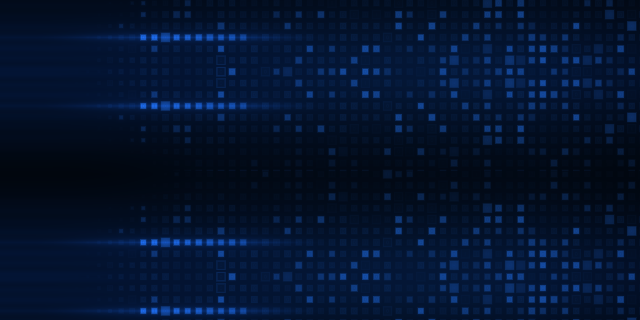
Write a WebGL 2 fragment shader that draws this background.

```glsl
#version 300 es
precision highp float;
uniform vec2 u_resolution;
out vec4 outColor;

float hash(vec2 p) {
  vec3 v = fract(p.xyx * vec3(0.1031, 0.103, 0.0973) + 0.37);
  v += dot(v, v.yzx + 33.33);
  return fract((v.x + v.y) * v.z * 7.31);
}

float box(vec2 p, vec2 halfSize) {
  vec2 d = abs(p) - halfSize;
  return max(d.x, d.y);
}

// Soft elliptical bump around a grid cell
float bump(vec2 p, vec2 center, vec2 radius) {
  vec2 d = (p - center) / radius;
  return exp(-dot(d, d));
}

void main() {
  vec2 p = gl_FragCoord.xy / u_resolution.y;

  // Fold the height twice: around the dark seam, then around each bright band
  float seam = abs(p.y - 0.4557);
  float fold = abs(seam - 0.3203);

  // Backdrop bands
  float band = exp(-pow(fold / 0.2, 2.0));
  vec3 color = mix(vec3(0.005, 0.03, 0.068), vec3(0.012, 0.074, 0.19), band);
  color += vec3(0.003, 0.014, 0.02) * band * exp(-pow((p.x - 1.3) / 0.5, 2.0));
  color *= 1.0 - 0.2 * smoothstep(1.6, 2.0, p.x);
  color *= 1.0 - 0.3 * smoothstep(0.2, 0.32, fold) * (1.0 - smoothstep(0.2, 0.7, p.x));

  // Faint horizontal motion lines on the left
  float lines = sin(fold * 190.0) + sin(fold * 83.0 + 2.0);
  color += vec3(0.0, 0.003, 0.01) * lines * band * (1.0 - smoothstep(0.1, 0.55, p.x));

  // Cell grid
  vec2 grid = vec2(p.x / 0.03469 + 0.09, fold / 0.0357);
  vec2 id = floor(grid + 0.5);
  vec2 cell = grid - id;
  float blur = max(0.05, 28.0 / u_resolution.y);
  float pick = hash(id + vec2(3.0, 17.0));
  float tone = hash(id + vec2(71.0, 29.0));
  float kind = hash(id + vec2(139.0, 53.0));

  // Chance and strength of lit cells
  float chance = 0.12 + 0.18 * smoothstep(22.0, 28.0, id.x);
  chance += 0.8 * bump(id, vec2(53.0, 1.0), vec2(2.0, 0.7));
  chance += 0.45 * bump(id, vec2(31.0, 0.0), vec2(6.0, 0.7));
  chance += 0.3 * bump(id, vec2(45.0, 1.0), vec2(5.0, 1.5));
  chance += bump(id, vec2(14.0, 2.0), vec2(0.4));
  float rowFade = mix(0.25, 1.0, 1.0 - smoothstep(4.0, 9.0, id.y));
  float lit = step(1.0 - chance, pick) * (0.3 + 0.7 * tone);

  // Bright runs on the third row of each band
  float run = step(abs(id.y - 3.0), 0.5) * step(abs(id.x - 17.5), 4.6);
  lit = max(lit * rowFade, run * mix(1.35, 0.7, clamp((id.x - 13.0) / 9.0, 0.0, 1.0)));
  float seamBlock = step(length(id - vec2(35.0, 9.0)), 0.5);
  lit = max(lit, 0.5 * seamBlock);

  // Squares grow from dots at the left; some are wide frames
  float grow = smoothstep(6.0, 14.0, id.x - max(0.0, id.y - 3.0));
  float tall = step(abs(id.x - 20.0), 0.5) * step(id.y, 1.5);
  float wide = max(max(step(0.92, kind), tall), seamBlock);
  float size = mix(0.25 + 0.05 * kind, 0.4, wide) * mix(0.25, 1.0, grow);
  float edge = box(cell, vec2(size));
  float fill = 1.0 - smoothstep(-blur, blur, edge);
  float frame = 1.0 - smoothstep(0.01, 0.01 + blur, abs(edge + 0.03));

  // Small bar or ring engraved in each square
  float bar = box(cell, vec2(0.025, 0.13));
  float ring = abs(length(cell * vec2(1.4, 1.0)) - 0.13) - 0.025;
  float mark = 1.0 - smoothstep(-blur, blur, mix(bar, ring, step(0.5, tone)));

  float dim = (0.3 + 0.7 * tone) * rowFade;
  vec3 litColor = vec3(0.052, 0.158, 0.315) * lit * (1.0 - 0.3 * mark);
  vec3 dimColor = vec3(0.016, 0.055, 0.11) * dim;
  color += grow * litColor * fill * mix(1.0, 0.6, wide);
  color += grow * dimColor * (fill * (0.6 - 0.35 * wide) + frame * (0.3 + 0.8 * tall) + mark * 0.3);
  color += grow * vec3(0.008, 0.03, 0.075) * lit * exp(-dot(cell, cell) * 9.0);

  // Glowing streaks through the bright runs
  float away = abs(fold - 0.1071);
  float span = smoothstep(0.1, 0.5, p.x) * (1.0 - smoothstep(0.68, 1.05, p.x));
  color += vec3(0.018, 0.08, 0.19) * span * exp(-away / 0.008);
  color += vec3(0.004, 0.025, 0.065) * span * exp(-away / 0.025);
  color += vec3(0.003, 0.016, 0.045) * (1.0 - smoothstep(0.1, 0.6, p.x)) * exp(-away / 0.012);

  // Thin dashes beside the seam
  float dash = step(0.45, hash(vec2(id.x, 211.0))) * (1.0 - smoothstep(0.25, 0.35, abs(cell.x)));
  float dashLine = exp(-pow((p.y - 0.468) / 0.002, 2.0));
  color += vec3(0.01, 0.035, 0.075) * dash * dashLine * smoothstep(0.5, 0.7, p.x);

  outColor = vec4(color, 1.0);
}
```
